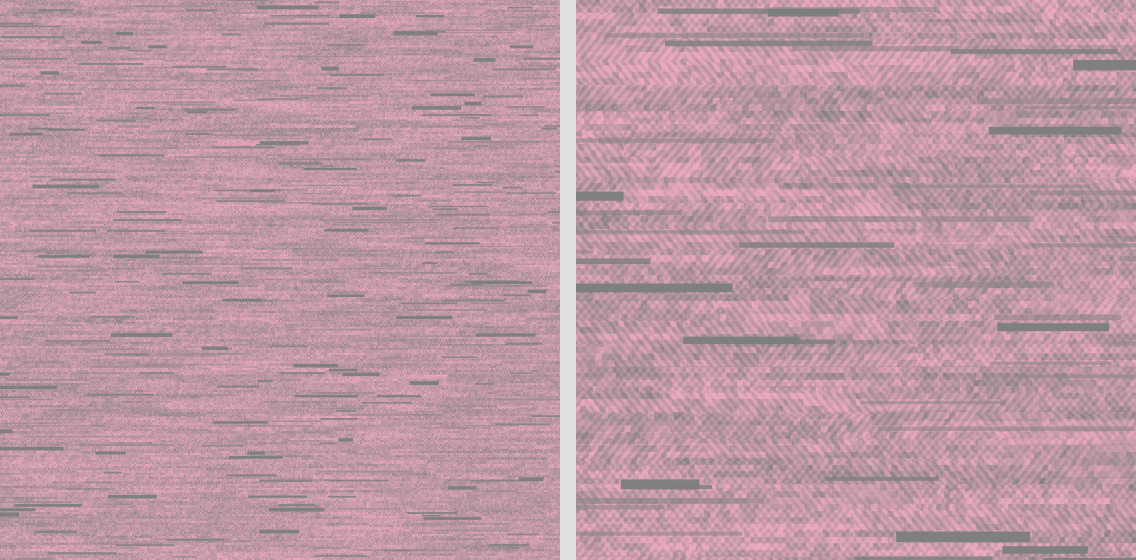
Left, the full canvas; right, a detail of the centre.
Give the GLSL for this texture, as a Shadertoy shader.

```glsl
const float TAU = 6.2831853;
const vec3 SLATE = vec3(0.47, 0.49, 0.48);
const vec3 PINK = vec3(0.92, 0.66, 0.75);

float hash(vec2 p, float seed) {
    vec3 q = fract(vec3(p.xyx) * vec3(0.1031, 0.1030, 0.0973) + seed * 0.137);
    q += dot(q, q.yzx + 33.33);
    return fract((q.x + q.y) * q.z);
}

// Staggered rows of cells: xy is the position inside a cell, zw its id
vec4 brickCell(vec2 p, vec2 size, float seed) {
    float row = floor(p.y / size.y);
    float x = p.x / size.x + 17.0 * hash(vec2(row, 3.0), seed);
    return vec4(fract(x), fract(p.y / size.y), floor(x), row);
}

// Antialiased coverage of a centred box inside a unit cell
float boxCover(vec2 f, vec2 halfSize, vec2 blur) {
    vec2 edge = clamp((halfSize - abs(f - 0.5)) / blur + 0.5, 0.0, 1.0);
    return edge.x * edge.y;
}

// Signed random tone, constant along each piece of thread
float threads(vec2 p, vec2 size, float px, float seed) {
    vec4 c = brickCell(p, size, seed);
    return (hash(c.zw, seed + 1.0) - 0.5) * boxCover(c.xy, vec2(0.5), px / size);
}

// Sparse dashes of random length and thickness
float dashes(vec2 p, vec2 size, float density, float px, float seed) {
    vec4 c = brickCell(p, size, seed);
    float present = step(hash(c.zw, seed + 1.0), density);
    vec2 halfSize = vec2(mix(0.10, 0.48, hash(c.zw, seed + 2.0)),
                         mix(0.24, 0.46, hash(c.zw, seed + 3.0)));
    return present * boxCover(c.xy, halfSize, px / size);
}

// Fine twill whose slant and phase change from patch to patch
float weave(vec2 p, vec2 patchSize, float seed) {
    vec4 c = brickCell(p, patchSize, seed);
    float kind = hash(c.zw, seed + 1.0);
    float phase = hash(c.zw, seed + 2.0);
    float slant = kind < 0.5 ? -1.0 : 1.0;
    float twill = sin(TAU * (197.0 * p.x + slant * 158.0 * p.y + phase));
    float pins = sin(TAU * (211.0 * p.x + phase)) * sin(TAU * 173.0 * p.y);
    return mix(twill, 1.3 * pins, smoothstep(0.3, 0.7, phase));
}

// Broad slanted clumps showing in some bands only
float clumps(vec2 p, vec2 bandSize, float seed) {
    vec4 c = brickCell(p, bandSize, seed);
    float wave = sin(TAU * (38.0 * p.x - 30.0 * p.y + hash(c.zw, seed)));
    float fade = sin(0.5 * TAU * c.x) * sin(0.5 * TAU * c.y);
    return wave * fade * step(0.5, hash(c.zw, seed + 1.0));
}

void mainImage(out vec4 fragColor, in vec2 fragCoord) {
    float px = 1.0 / iResolution.y;
    vec2 p = fragCoord * px;

    // Streaky tone, from wide bands to single threads
    float tone = 0.635;
    tone += 0.14 * threads(p, vec2(0.180, 0.0150), px, 1.0);
    tone += 0.21 * threads(p, vec2(0.110, 0.0066), px, 11.0);
    tone += 0.24 * threads(p, vec2(0.080, 0.0039), px, 21.0);

    // Woven surface and grain
    tone += 0.155 * weave(p, vec2(0.090, 0.0140), 31.0);
    tone += 0.08 * clumps(p, vec2(0.240, 0.0190), 41.0);
    tone += 0.38 * threads(p, vec2(0.0039, 0.0039), px, 51.0);

    // Dark slubs: faint hairlines, thin dashes, thick dashes
    float hairline = dashes(p, vec2(0.190, 0.0039), 0.10, px, 81.0);
    float thin = dashes(p, vec2(0.130, 0.0048), 0.07, px, 61.0);
    float thick = dashes(p, vec2(0.130, 0.0078), 0.045, px, 71.0);
    tone = mix(tone, 0.20, 0.60 * hairline);
    tone = mix(tone, 0.08, 0.85 * thin);
    tone = mix(tone, 0.03, 0.95 * thick);

    fragColor = vec4(mix(SLATE, PINK, clamp(tone, 0.0, 1.0)), 1.0);
}
```
